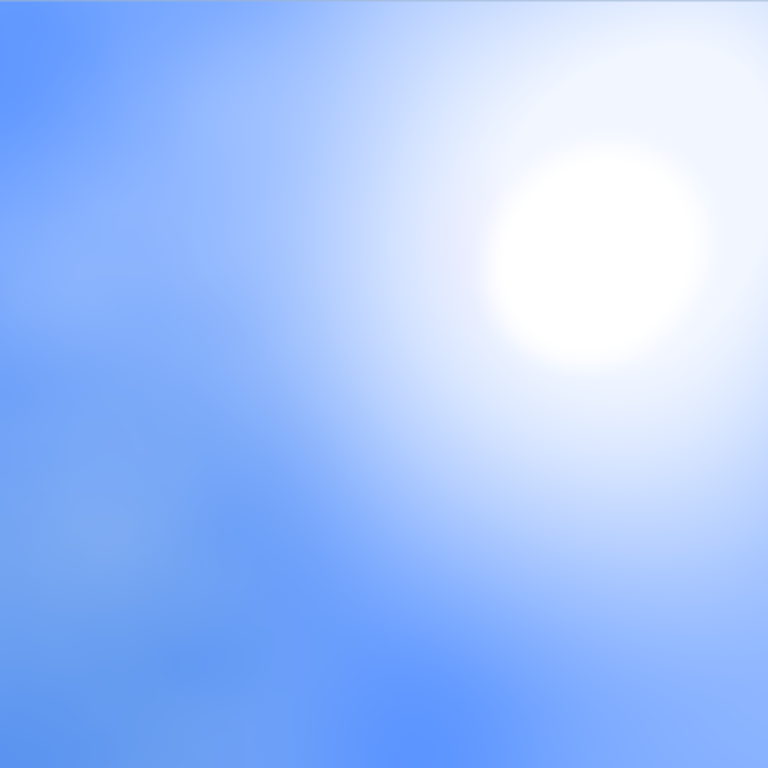
A three.js fragment shader for this texture:

```glsl
// A hazy blue sky with a glaring white sun at the upper right.
// One brightness field (radial glow plus soft elliptical patches and
// layered sines) drives a ramp from deep blue to white.
varying vec2 vUv;

// Soft elliptical patch, 1 at its centre
float patchAt(vec2 p, vec2 centre, vec2 radii) {
  vec2 q = (p - centre) / radii;
  return exp(-dot(q, q));
}

// Faint mottling from warped, layered sines, about -1 to 1
float mottle(vec2 p) {
  float sum = 0.0;
  float weight = 0.5;
  for (int i = 0; i < 4; i++) {
    sum += weight * sin(p.x + 1.7 * sin(p.y * 0.8)) * cos(p.y + 1.3 * sin(p.x * 0.7));
    p = mat2(1.3, 1.1, -1.1, 1.3) * p + 2.4;
    weight *= 0.55;
  }
  return sum;
}

void main() {
  vec2 p = vUv;
  vec2 toSun = p - vec2(0.777, 0.668);
  float dist = length(toSun);

  // Broad glow around the sun
  float light = 0.45 + 0.48 * (1.0 - smoothstep(0.1, 0.62, dist));

  // Bright haze towards the right and along the upper left
  light += 0.23 * patchAt(p, vec2(1.05, 1.05), vec2(0.34));
  light += 0.11 * patchAt(p, vec2(1.05, 0.15), vec2(0.33, 0.30));
  light += 0.07 * patchAt(p, vec2(0.50, 1.02), vec2(0.18, 0.16));
  light += 0.08 * patchAt(p, vec2(0.27, 0.88), vec2(0.14, 0.10));
  light += 0.09 * patchAt(p, vec2(0.20, 0.71), vec2(0.15, 0.13));
  light += 0.05 * patchAt(p, vec2(0.06, 0.62), vec2(0.12, 0.10));
  light += 0.03 * patchAt(p, vec2(0.21, 0.46), vec2(0.16, 0.14));
  light += 0.03 * patchAt(p, vec2(0.12, 0.31), vec2(0.09, 0.08));

  // Deeper blue hollows
  light -= 0.08 * patchAt(p, vec2(0.00, 0.92), vec2(0.14, 0.13));
  light -= 0.10 * patchAt(p, vec2(0.55, 0.01), vec2(0.16, 0.18));
  light -= 0.04 * patchAt(p, vec2(0.37, 0.33), vec2(0.12, 0.16));
  light -= 0.05 * patchAt(p, vec2(0.23, 0.14), vec2(0.11, 0.07));
  light -= 0.10 * patchAt(p, vec2(0.00, 0.00), vec2(0.20, 0.14));
  light -= 0.03 * patchAt(p, vec2(0.00, 0.50), vec2(0.08, 0.07));

  // Thin cloud texture, strongest at the left
  float leftSide = 1.0 - smoothstep(0.15, 0.55, p.x);
  light += 0.012 * leftSide * mottle(p * 16.0);
  light = clamp(light, 0.3, 0.95);

  // Blue to white ramp, a little greyer at the lower left
  vec3 colour = vec3(light, 0.351 + 0.649 * light, 1.0);
  colour.b -= 0.06 * leftSide * (1.0 - smoothstep(0.1, 0.8, p.y));

  // Faint warm fringe, then the slightly slanted sun
  colour.g -= 0.015 * patchAt(p, vec2(0.61, 0.67), vec2(0.06, 0.10));
  float rim = dist - 0.12 * toSun.x * toSun.y / max(dist, 0.001);
  colour = mix(colour, vec3(1.0), 1.0 - smoothstep(0.115, 0.168, rim));

  // Dull hairline along the top edge
  colour = mix(colour, vec3(0.62, 0.71, 0.82), 0.6 * smoothstep(0.997, 0.999, p.y));
  gl_FragColor = vec4(colour, 1.0);
}
```
